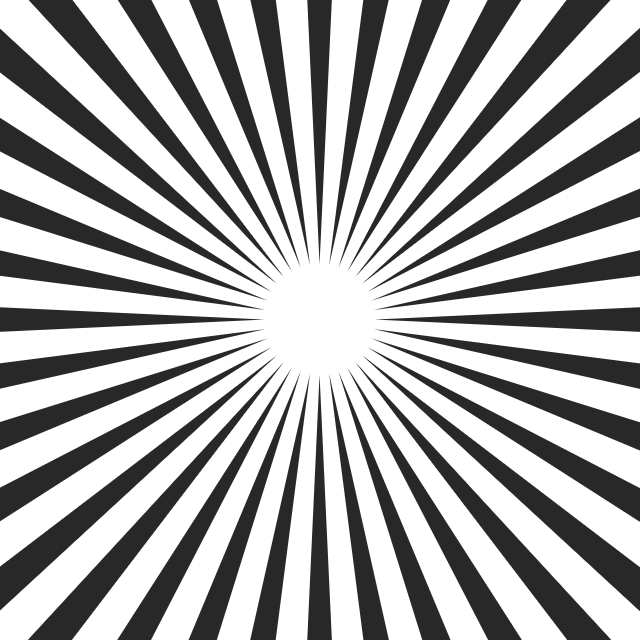
This background is drawn by a Shadertoy shader. Its source:

```glsl
// Sunburst of tapered charcoal rays around a white centre.

const float TAU = 6.2831853;
const vec3 PAPER = vec3(1.0);
const vec3 CHARCOAL = vec3(0.157);

// Rotates p into the sector of its nearest ray, which then lies along +x.
vec2 foldSectors(vec2 p, float count) {
    float sector = TAU / count;
    float angle = atan(p.y, p.x);
    angle -= sector * floor(angle / sector + 0.5);
    return length(p) * vec2(cos(angle), sin(angle));
}

// Share of a pixel-wide span at offset that lies within +-halfWidth.
float bandCoverage(float offset, float halfWidth, float pixel) {
    float upper = min(offset + 0.5 * pixel, halfWidth);
    float lower = max(offset - 0.5 * pixel, -halfWidth);
    return clamp((upper - lower) / pixel, 0.0, 1.0);
}

// Coverage of straight-sided rays that widen outward from tipRadius.
float sunburst(vec2 p, float count, float tipRadius, float slope, float pixel) {
    vec2 q = foldSectors(p, count);
    float halfWidth = max(0.0, slope * (q.x - tipRadius));
    return bandCoverage(q.y, halfWidth, pixel);
}

void mainImage(out vec4 fragColor, in vec2 fragCoord) {
    // Canvas units, with the burst centre as the origin
    float side = min(iResolution.x, iResolution.y);
    vec2 centre = vec2(0.4993, 0.5007) * iResolution.xy;
    vec2 p = (fragCoord - centre) / side;

    // Thirty-six rays, one every ten degrees
    float ink = sunburst(p, 36.0, 0.086, 0.0464, 1.0 / side);

    fragColor = vec4(mix(PAPER, CHARCOAL, ink), 1.0);
}
```
